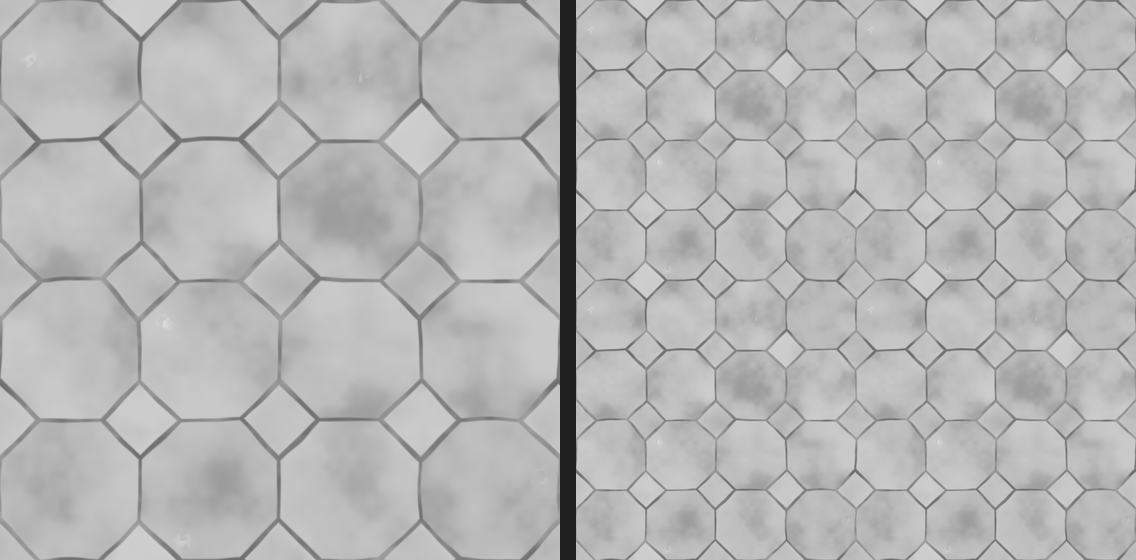
Left: one tile. Right: repeated 2 by 2.
Write a WebGL 2 fragment shader that draws this pattern.

```glsl
#version 300 es
precision highp float;
// Pale clouded octagon floor tiles with small diamond insets and thin worn grey grout.

uniform vec2 u_resolution;
out vec4 outColor;

const float CELLS = 4.0;            // repeats across and down
const float DIAMOND_RADIUS = 0.28;  // half diagonal, in cells
const float DIAMOND_GROUT = 0.0175; // half widths, in cells
const float STRAIGHT_GROUT = 0.0125;
const float WOBBLE = 0.024;         // hand-laid waviness of the joints
const float SOFTNESS = 0.004;
const float TILE_SHIFT = 0.022;     // tone difference between tiles
const float INSET_LIFT = 0.014;     // extra lightness of diamonds
const int SPECK_COUNT = 5;
const float SPECK_RADIUS = 0.055;
const vec3 TILE_LIGHT = vec3(0.785);
const vec3 TILE_MID = vec3(0.725);
const vec3 TILE_STAIN = vec3(0.62);
const vec3 GROUT_DARK = vec3(0.44);
const vec3 GROUT_LIGHT = vec3(0.62);

float hash(vec2 p, float seed) {
  return fract(sin(dot(vec3(p, seed), vec3(127.1, 311.7, 74.7))) * 43758.5453);
}

// Value noise over cell coordinates, wrapping at the canvas edges.
float noise(vec2 cellPos, float frequency, float seed) {
  vec2 p = cellPos * frequency;
  float period = CELLS * frequency;
  vec2 i = floor(p), f = p - i;
  f = f * f * f * (f * (f * 6.0 - 15.0) + 10.0);
  vec2 a = mod(i, period), b = mod(i + 1.0, period);
  return mix(mix(hash(a, seed), hash(vec2(b.x, a.y), seed), f.x),
             mix(hash(vec2(a.x, b.y), seed), hash(b, seed), f.x), f.y);
}

// Layered clouds; each octave is shifted to hide the lattice.
float clouds(vec2 cellPos, float seed) {
  float sum = 0.0, weight = 0.5, frequency = 2.0;
  for (int i = 0; i < 4; i++) {
    vec2 shift = vec2(0.37, 0.61) * float(i);
    sum += weight * noise(cellPos + shift, frequency, seed + float(i));
    weight *= 0.5;
    frequency *= 2.0;
  }
  return sum / 0.9375;
}

// Faint pale scuffs scattered over the whole floor.
float specks(vec2 cellPos) {
  float sum = 0.0;
  for (int i = 0; i < SPECK_COUNT; i++) {
    float k = float(i);
    vec2 center = CELLS * vec2(hash(vec2(k, 3.0), 5.0), hash(vec2(k, 8.0), 9.0));
    vec2 d = cellPos - center;
    d -= CELLS * round(d / CELLS);
    sum += exp(-dot(d, d) / (SPECK_RADIUS * SPECK_RADIUS));
  }
  return sum * smoothstep(0.35, 0.85, noise(cellPos, 40.0, 61.0));
}

void main() {
  vec2 cellPos = gl_FragCoord.xy / u_resolution * CELLS;
  float pixel = CELLS / min(u_resolution.x, u_resolution.y);

  // Slightly bent joints
  vec2 bend = vec2(noise(cellPos, 4.0, 11.0), noise(cellPos, 4.0, 23.0)) - 0.5;
  vec2 p = cellPos + WOBBLE * bend;

  // Signed distance to the diamond around the nearest cell corner
  vec2 corner = round(p);
  vec2 q = abs(p - corner);
  float diamond = (q.x + q.y - DIAMOND_RADIUS) * 0.70711;
  bool isInset = diamond < 0.0;

  // Distance to the grout, with uneven joint width
  float widthScale = 0.78 + 0.44 * noise(cellPos, 5.0, 37.0);
  float grout = abs(diamond) - DIAMOND_GROUT * widthScale;
  if (!isInset) {
    grout = min(grout, min(q.x, q.y) - STRAIGHT_GROUT * widthScale);
  }
  float edge = SOFTNESS + 0.6 * pixel;
  float groutMask = 1.0 - smoothstep(-edge, edge, grout);

  // Tile colour: own clouds, stains and tone for every piece
  vec2 tileId = mod(isInset ? corner : floor(p), CELLS);
  float seed = floor(hash(tileId, isInset ? 2.0 : 1.0) * 97.0);
  float cloud = clouds(cellPos, seed);
  float stain = smoothstep(0.54, 0.86, cloud) * (isInset ? 0.45 : 1.0);
  vec3 tile = mix(TILE_LIGHT, TILE_MID, smoothstep(0.2, 0.68, cloud));
  tile = mix(tile, TILE_STAIN, stain);
  tile += TILE_SHIFT * (hash(tileId, seed + 7.0) - 0.5);
  if (isInset) {
    tile += INSET_LIFT + 0.02 * exp(-max(grout, 0.0) * 60.0);
  }

  // Grout colour: patches along the joint, darker along one side
  float patches = noise(cellPos, 4.0, 43.0) * 0.7 + noise(cellPos, 16.0, 47.0) * 0.3;
  vec3 joint = mix(GROUT_DARK, GROUT_LIGHT, smoothstep(0.1, 0.95, patches));
  float side = clamp(diamond / DIAMOND_GROUT, -1.0, 1.0);
  joint += 0.05 * side * (noise(cellPos, 3.0, 53.0) - 0.5);

  vec3 color = mix(tile, joint, groutMask);
  color += 0.07 * specks(cellPos);
  outColor = vec4(clamp(color, 0.0, 1.0), 1.0);
}
```
